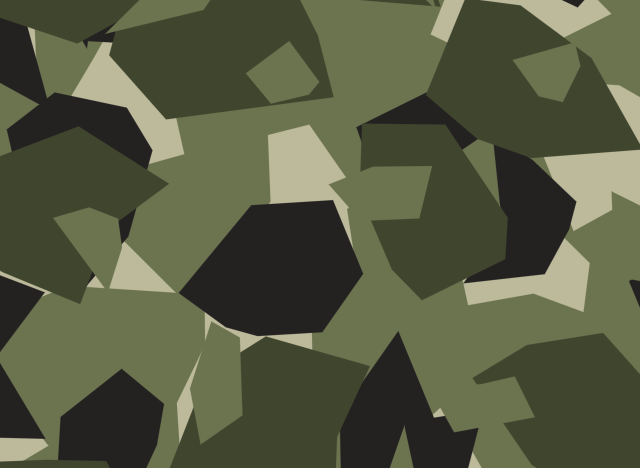
Give the GLSL for this pattern, as a Shadertoy shader.

```glsl
#define GREEN vec3(0.42, 0.45, 0.31)
#define OLIVE vec3(0.25, 0.27, 0.18)
#define BLACK vec3(0.14, 0.13, 0.13)
#define TAN vec3(0.74, 0.73, 0.61)
#define CELL_SIZE 0.46      // spacing of the patches, in canvas heights
#define CENTRE_JITTER 0.5   // how far patches stray inside their cells
#define CORNER_JITTER 0.7   // unevenness of the corner angles
#define EDGE_WIDTH 0.0016   // edge softness, in canvas heights
#define SEED 4.0

const float TAU = 6.2831853;

vec3 hash33(vec3 p) {
    p = fract(p * vec3(0.1031, 0.1030, 0.0973));
    p += dot(p, p.yxz + 33.33);
    return fract((p.xxy + p.yxx) * p.zyx);
}

mat2 rotation(float angle) {
    float c = cos(angle), s = sin(angle);
    return mat2(c, s, -s, c);
}

// Corner k of the star-shaped polygon that belongs to a cell
vec2 corner(vec2 cell, float k, float count, vec2 radii, float stretch, float seed) {
    k = mod(k, count);
    vec3 h = hash33(vec3(cell, seed + 7.3 * k));
    float angle = TAU * (k + CORNER_JITTER * (h.x - 0.5)) / count;
    float radius = mix(radii.x, radii.y, h.y);
    return radius * vec2(cos(angle) * stretch, sin(angle) / stretch);
}

// Signed distance to one irregular polygon
float patchDistance(vec2 p, vec2 cell, float count, vec2 radii, float stretch, float seed) {
    float nearest = 4.0, side = 1.0;
    vec2 a = corner(cell, count - 1.0, count, radii, stretch, seed);
    for (float k = 0.0; k < count; k++) {
        vec2 b = corner(cell, k, count, radii, stretch, seed);
        vec2 edge = a - b, w = p - b;
        vec2 gap = w - edge * clamp(dot(w, edge) / dot(edge, edge), 0.0, 1.0);
        nearest = min(nearest, dot(gap, gap));
        bvec3 crossing = bvec3(p.y >= b.y, p.y < a.y, edge.x * w.y > edge.y * w.x);
        if (all(crossing) || !any(crossing)) side = -side;
        a = b;
    }
    return side * sqrt(nearest);
}

// Coverage of a whole layer of scattered polygons
float patches(vec2 uv, float size, float count, vec2 radii, float stretch, float seed) {
    vec2 p = rotation(seed * 1.7) * uv / size + seed * vec2(3.17, 5.41);
    vec2 home = floor(p);
    float d = 1.0;
    for (int y = -1; y <= 1; y++) {
        for (int x = -1; x <= 1; x++) {
            vec2 cell = home + vec2(x, y);
            vec3 h = hash33(vec3(cell, seed + 91.0));
            vec2 q = p - cell - 0.5 - CENTRE_JITTER * (h.xy - 0.5);
            if (dot(q, q) > 1.0) continue;
            q = rotation(TAU * h.z) * q;
            d = min(d, patchDistance(q, cell, count, radii, stretch, seed));
        }
    }
    float blur = max(EDGE_WIDTH, 0.7 / iResolution.y);
    return 1.0 - smoothstep(-blur, blur, d * size);
}

void mainImage(out vec4 fragColor, in vec2 fragCoord) {
    vec2 uv = fragCoord / iResolution.y;
    vec3 color = GREEN;

    // Spiky light and black shards lie below the broad olive patches
    color = mix(color, TAN, patches(uv, CELL_SIZE, 7.0, vec2(0.12, 0.55), 1.25, SEED));
    color = mix(color, BLACK, patches(uv, CELL_SIZE, 7.0, vec2(0.12, 0.57), 1.15, SEED + 1.0));
    color = mix(color, OLIVE, patches(uv, CELL_SIZE * 1.05, 7.0, vec2(0.26, 0.55), 1.1, SEED + 2.0));

    // Small green slivers cut into the top
    color = mix(color, GREEN, patches(uv, CELL_SIZE * 0.9, 5.0, vec2(0.06, 0.34), 1.3, SEED + 3.0));

    fragColor = vec4(color, 1.0);
}
```
